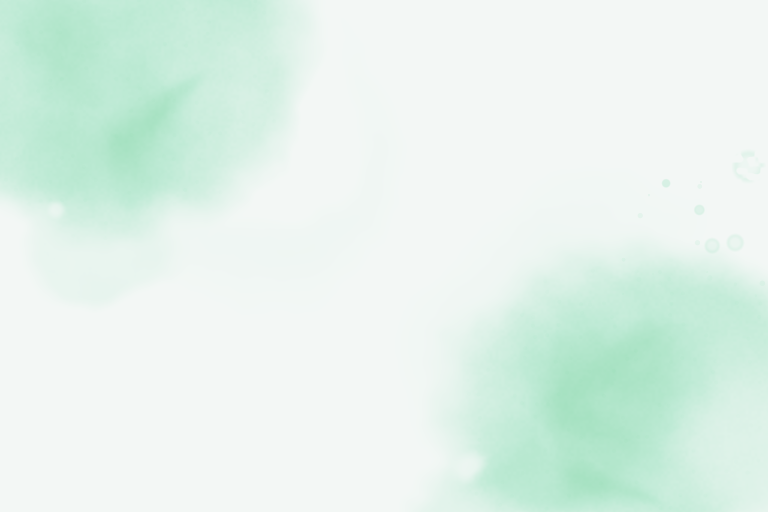
Write a WebGL 1 fragment shader that draws this background.

```glsl
precision highp float;
// Two mint watercolour washes on pale paper, upper left and lower right.
// Soft ellipses warped by noise add up to a pigment density, which a colour
// ramp tints; tapered streaks, grain, specks and droplets add the detail.
uniform vec2 u_resolution;

const vec3 PAPER = vec3(0.953, 0.969, 0.961);
const vec3 WASH = vec3(0.745, 0.918, 0.835);
const vec3 DEEP = vec3(0.640, 0.880, 0.750);
const float WASH_LEVEL = 0.6;    // density at which the tint equals WASH
const float WARP = 0.11;         // raggedness of the wash edges
const float MOTTLE = 0.55;       // uneven pigment inside a wash
const float GRAIN = 0.05;
const float SPECK_CELL = 0.022;
const int SPRAY_COUNT = 14;

float hash(vec2 p) {
  vec3 q = fract(p.xyx * vec3(0.1031, 0.1030, 0.0973));
  q += dot(q, q.yzx + 33.33);
  return fract((q.x + q.y) * q.z);
}

float noise(vec2 p) {
  vec2 i = floor(p), f = fract(p);
  f = f * f * (3.0 - 2.0 * f);
  return mix(mix(hash(i), hash(i + vec2(1.0, 0.0)), f.x),
             mix(hash(i + vec2(0.0, 1.0)), hash(i + 1.0), f.x), f.y);
}

float fbm(vec2 p) {
  float sum = 0.0, amp = 0.533;
  for (int i = 0; i < 4; i++) {
    sum += amp * noise(p);
    p = mat2(1.6, 1.2, -1.2, 1.6) * p + 7.3;
    amp *= 0.5;
  }
  return sum;
}

// Ellipse that fades over the given share of its radius
float blot(vec2 p, vec2 center, vec2 radius, float fade) {
  return 1.0 - smoothstep(1.0 - fade, 1.0 + fade, length((p - center) / radius));
}

// Brush streak widening from a fine tip to a soft tail
float streak(vec2 p, vec2 tip, vec2 tail, float width) {
  vec2 axis = tail - tip;
  float along = clamp(dot(p - tip, axis) / dot(axis, axis), 0.0, 1.0);
  float d = length(p - tip - axis * along) / mix(0.006, width, along);
  return exp(-d * d) * smoothstep(0.0, 0.35, along);
}

// Droplet with a hollow middle: 0 is solid, 1 is only a rim
float droplet(vec2 p, vec2 center, float radius, float hollow) {
  float d = length(p - center) / radius;
  return (1.0 - smoothstep(0.7, 1.1, d)) * (1.0 - hollow * (1.0 - smoothstep(0.35, 0.85, d)));
}

float upperLeftWash(vec2 p) {
  float d = 0.47 * blot(p, vec2(0.22, 0.87), vec2(0.37, 0.30), 0.20);
  d += 0.32 * blot(p, vec2(0.16, 0.91), vec2(0.13, 0.09), 0.8);
  d += 0.16 * blot(p, vec2(0.24, 0.70), vec2(0.16, 0.12), 0.7);
  d -= 0.16 * blot(p, vec2(0.53, 0.76), vec2(0.14, 0.17), 0.6);
  d += 0.12 * blot(p, vec2(0.20, 0.50), vec2(0.14, 0.085), 0.25);
  d += 0.05 * blot(p, vec2(0.50, 0.70), vec2(0.25, 0.28), 0.25);
  return max(d, 0.0);
}

float lowerRightWash(vec2 p) {
  float d = 0.50 * blot(p, vec2(1.28, 0.21), vec2(0.37, 0.28), 0.24);
  d += 0.32 * blot(p, vec2(1.19, 0.23), vec2(0.12, 0.11), 0.8);
  d += 0.20 * blot(p, vec2(1.09, 0.07), vec2(0.14, 0.06), 0.7);
  d -= 0.25 * blot(p, vec2(1.48, 0.10), vec2(0.15, 0.17), 0.7);
  d += 0.16 * blot(p, vec2(0.91, 0.02), vec2(0.10, 0.06), 0.4);
  d += 0.06 * blot(p, vec2(1.10, 0.30), vec2(0.26, 0.24), 0.4);
  d += 0.025 * blot(p, vec2(1.18, 0.57), vec2(0.17, 0.09), 0.5);
  return max(d, 0.0);
}

float droplets(vec2 p) {
  float broken = smoothstep(0.35, 0.6, noise(p * 90.0));
  float d = 0.22 * broken * droplet(p, vec2(1.462, 0.675), 0.033, 0.7);
  d += 0.22 * droplet(p, vec2(1.436, 0.526), 0.018, 0.6);
  d += 0.22 * droplet(p, vec2(1.391, 0.520), 0.016, 0.5);
  d += 0.28 * droplet(p, vec2(1.366, 0.590), 0.011, 0.2);
  d += 0.32 * droplet(p, vec2(1.301, 0.642), 0.009, 0.0);
  // fine spray around the large drops
  for (int i = 0; i < SPRAY_COUNT; i++) {
    float k = float(i);
    vec2 at = vec2(1.17, 0.42) + vec2(0.33, 0.27) * vec2(hash(vec2(k, 3.0)), hash(vec2(k, 8.0)));
    d += 0.14 * droplet(p, at, 0.002 + 0.004 * hash(vec2(k, 5.0)), 0.0);
  }
  return d;
}

void main() {
  vec2 p = gl_FragCoord.xy / u_resolution.y;
  p.x *= 1.5 * u_resolution.y / u_resolution.x;

  // washes with ragged edges and mottled pigment
  vec2 q = p + WARP * (vec2(fbm(p * 6.0), fbm(p * 6.0 + 17.0)) - 0.5);
  float density = upperLeftWash(q) + lowerRightWash(q);
  density *= 1.0 + MOTTLE * (fbm(q * 9.0 + 4.0) - 0.5);

  // brush streaks and small unpainted gaps
  vec2 s = mix(p, q, 0.3);
  density += 0.26 * streak(s, vec2(0.42, 0.865), vec2(0.25, 0.72), 0.045);
  density += 0.22 * streak(s, vec2(1.30, 0.010), vec2(1.13, 0.060), 0.035);
  density *= 1.0 - 0.7 * blot(q, vec2(0.93, 0.09), vec2(0.03, 0.025), 0.6);
  density *= 1.0 - 0.6 * blot(p, vec2(0.11, 0.59), vec2(0.014), 0.6);

  // paper grain and scattered specks, visible where pigment lies
  vec2 cell = floor(p / SPECK_CELL);
  vec2 offset = 0.3 + 0.4 * vec2(hash(cell + 11.0), hash(cell + 29.0));
  float speck = step(0.78, hash(cell)) * droplet(fract(p / SPECK_CELL), offset, 0.2, 0.0);
  float wet = smoothstep(0.05, 0.4, density);
  density += wet * (GRAIN * (noise(p * 170.0) - 0.5) + 0.035 * speck);
  density += droplets(p) * (1.0 - 0.7 * wet);

  vec3 color = mix(PAPER, WASH, clamp(density / WASH_LEVEL, 0.0, 1.0));
  color = mix(color, DEEP, clamp((density - WASH_LEVEL) / (1.0 - WASH_LEVEL), 0.0, 1.0));
  gl_FragColor = vec4(color, 1.0);
}
```
